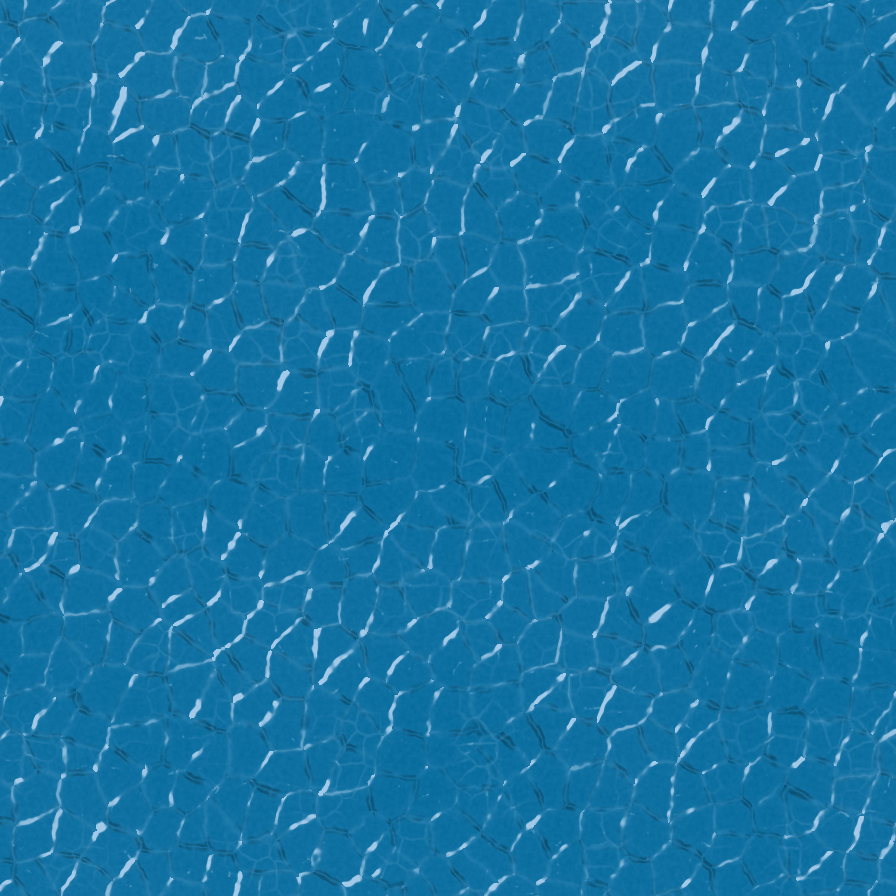
Reproduce this texture procedurally as a Shadertoy shader.

```glsl
// Blue pebbled leather: rounded grains parted by fine creases with broken, slanting glints.

vec2 hash2(vec2 p) {
    vec3 q = fract(p.xyx * vec3(0.1031, 0.1030, 0.0973));
    q += dot(q, q.yzx + 33.33);
    return fract((q.xx + q.yz) * q.zy);
}

float cornerSlope(vec2 cell, vec2 corner, vec2 f) {
    float angle = 6.2832 * hash2(cell + corner + 71.0).x;
    return dot(vec2(cos(angle), sin(angle)), f - corner);
}

// Gradient noise, roughly -0.7 to 0.7
float noise(vec2 p) {
    vec2 i = floor(p), f = p - i;
    vec2 u = f * f * f * (f * (f * 6.0 - 15.0) + 10.0);
    return mix(mix(cornerSlope(i, vec2(0, 0), f), cornerSlope(i, vec2(1, 0), f), u.x),
               mix(cornerSlope(i, vec2(0, 1), f), cornerSlope(i, vec2(1, 1), f), u.x), u.y);
}

vec2 noise2(vec2 p) {
    return vec2(noise(p), noise(p + 37.7));
}

// Distance to the nearest crease (x) and the direction across it (yz)
vec3 creases(vec2 p) {
    vec2 home = floor(p), nearest = vec2(0), nearestCell = home;
    float best = 9.0;
    for (int y = -1; y <= 1; y++)
    for (int x = -1; x <= 1; x++) {
        vec2 cell = home + vec2(x, y);
        vec2 r = cell + 0.1 + 0.8 * hash2(cell) - p;
        if (dot(r, r) < best) {
            best = dot(r, r);
            nearest = r;
            nearestCell = cell;
        }
    }
    vec3 edge = vec3(9.0, 1.0, 0.0);
    for (int y = -2; y <= 2; y++)
    for (int x = -2; x <= 2; x++) {
        if (x == 0 && y == 0) continue;
        vec2 cell = nearestCell + vec2(x, y);
        vec2 r = cell + 0.1 + 0.8 * hash2(cell) - p;
        vec2 across = normalize(r - nearest);
        float d = dot(0.5 * (r + nearest), across);
        if (d < edge.x) edge = vec3(d, across);
    }
    return edge;
}

float stroke(float d, float halfWidth, float soft) {
    return 1.0 - smoothstep(halfWidth - soft, halfWidth + soft, d);
}

void mainImage(out vec4 fragColor, in vec2 fragCoord) {
    vec2 uv = fragCoord / iResolution.y;
    float pixel = 1.0 / iResolution.y;

    // Bend the creases, then fray them
    vec2 p = uv + 0.014 * noise2(uv * 8.0) + 0.006 * noise2(uv * 32.0 + 5.0)
           + 0.0022 * noise2(uv * 110.0 + 9.0);
    mat2 lean = mat2(0.98, 0.19, -0.24, 0.97);
    vec3 major = creases(lean * p * vec2(24.0, 22.0) + 40.0);
    vec3 minor = creases(p * 35.0 + 90.0);
    float soft = max(0.025, 18.0 * pixel);

    // Steep creases catch the light, flat ones stay dim
    vec2 along = vec2(-major.z, major.y);
    float steep = pow(abs(dot(along, vec2(0.47, 0.88))), 3.0);
    float lit = dot(major.yz, vec2(0.88, -0.47));
    float patches = noise(uv * 5.0 + 3.0);
    float breakup = noise(uv * vec2(40.0, 30.0) + 11.0) + 0.5 * noise(uv * 95.0);

    // Grain body with slow tone changes and fine pores
    float grain = noise(uv * 150.0) + 0.8 * noise(uv * 290.0 + 4.0);
    float sheen = smoothstep(0.72, 1.0, uv.y) + 0.5 * smoothstep(0.35, 0.0, uv.y + 0.4 * uv.x);
    float tone = 0.14 + 0.3 * patches + 0.28 * sheen + 0.22 * grain;
    tone += 0.55 * exp(-major.x * 9.0);
    vec3 color = mix(vec3(0.035, 0.43, 0.622), vec3(0.10, 0.47, 0.66), clamp(tone, 0.0, 1.25));

    // Thin shadow beside the flatter creases and on the unlit side
    float shade = stroke(abs(major.x - 0.05), 0.035, soft) * (1.0 - steep) * smoothstep(-0.2, 0.5, -breakup);
    color *= 1.0 - 0.28 * shade;

    // Dim web of creases and secondary wrinkles
    float web = stroke(major.x, 0.06, 0.055) * (0.22 + 0.5 * steep) * smoothstep(-0.6, 0.4, breakup + patches);
    float wrinkle = stroke(minor.x, 0.05, 0.05) * smoothstep(-0.1, 0.5, noise(uv * 14.0 + 21.0));
    color = mix(color, vec3(0.27, 0.56, 0.73), clamp(0.85 * web + 0.4 * wrinkle, 0.0, 1.0));

    // Bright broken glints, wider on the lit side
    float strength = smoothstep(-0.12, 0.4, breakup + 0.45 * patches + 0.15 * sheen) * smoothstep(0.15, 0.8, steep);
    float glint = stroke(major.x, 0.012 + 0.055 * strength * (1.0 + 0.4 * lit), soft) * strength;
    color = mix(color, vec3(0.64, 0.79, 0.91), clamp(1.1 * glint, 0.0, 1.0));

    // Scattered flecks on the fine wrinkles
    float fleck = stroke(minor.x, 0.035, 0.04) * smoothstep(0.35, 0.65, noise(uv * 60.0 + 51.0) + 0.3 * grain);
    color = mix(color, vec3(0.51, 0.70, 0.84), 0.6 * fleck);

    fragColor = vec4(clamp(color + 0.012 * grain, 0.0, 1.0), 1.0);
}
```
